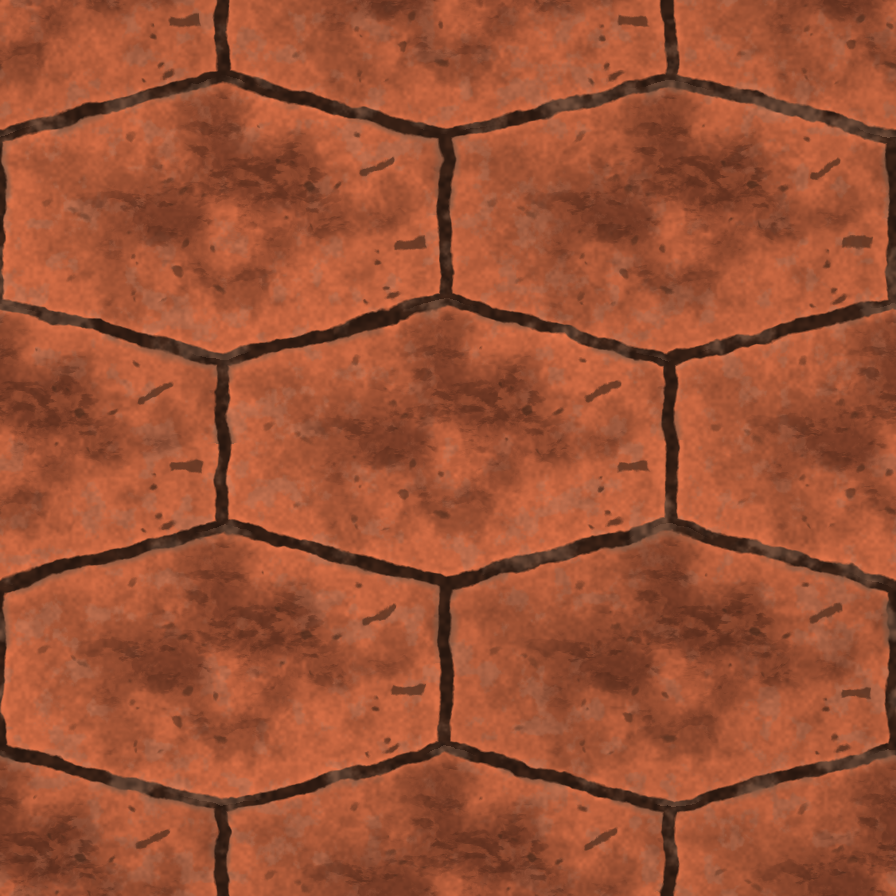
A Shadertoy shader for this texture:

```glsl
#define REPEATS 2.0
#define APEX 0.158
#define SLOPE 0.264
#define JOINT_HALF 0.0072
#define EDGE_WOBBLE 0.007
#define PIT_COUNT 34
#define CLAY vec3(0.66, 0.34, 0.215)
#define CLAY_LIGHT vec3(0.77, 0.395, 0.25)
#define CLAY_DARK vec3(0.47, 0.235, 0.15)
#define CLAY_PALE vec3(0.68, 0.42, 0.31)
#define MORTAR_DARK vec3(0.20, 0.115, 0.075)
#define MORTAR_DUST vec3(0.43, 0.30, 0.23)

float hash(vec2 p) {
    vec3 q = fract(vec3(p.xyx) * 0.1031);
    q += dot(q, q.yzx + 33.33);
    return fract((q.x + q.y) * q.z);
}

// Value noise that wraps once per canvas
float noise(vec2 uv, float freq) {
    vec2 p = uv * freq, cell = floor(p), f = p - cell;
    f = f * f * (3.0 - 2.0 * f);
    vec2 a = mod(cell, freq), b = mod(cell + 1.0, freq);
    return mix(mix(hash(a), hash(vec2(b.x, a.y)), f.x),
               mix(hash(vec2(a.x, b.y)), hash(b), f.x), f.y);
}

float fbm(vec2 uv, float freq) {
    float sum = 0.0, amp = 0.5;
    for (int i = 0; i < 5; i++) {
        sum += amp * noise(uv, freq);
        freq *= 2.0;
        amp *= 0.55;
    }
    return sum / 1.055;
}

// Distance from the tile outline, positive inside
float hexInside(vec2 p) {
    p = abs(p);
    float slanted = (APEX - p.y - SLOPE * p.x) / sqrt(1.0 + SLOPE * SLOPE);
    return min(0.5 / REPEATS - p.x, slanted);
}

// Round and stretched holes, the same on every tile
float pitMask(vec2 p, float rough) {
    float mask = 0.0;
    for (int i = 0; i < PIT_COUNT; i++) {
        float k = float(i) + 1.0;
        vec2 rnd = vec2(hash(vec2(k, 3.7)), hash(vec2(k, 19.1)));
        float size = hash(vec2(k, 41.3));
        vec2 q = p - (rnd - 0.5) * vec2(0.40, 0.21);
        q.y -= (hash(vec2(k, 7.9)) - 0.5) * q.x;
        q.x *= mix(0.45, 1.2, hash(vec2(k, 67.0)));
        float radius = mix(0.0015, 0.0065, size * size);
        float d = length(q) - radius + (rough - 0.5) * 0.008;
        mask = max(mask, (1.0 - smoothstep(-0.002, 0.002, d)) * mix(0.45, 0.95, rnd.x));
    }
    return mask;
}

// Rectangular notch and slanted nick near the right end
float chipMask(vec2 p, float rough) {
    vec2 box = abs(p - vec2(0.208, -0.028)) - vec2(0.016, 0.005);
    float notch = max(box.x, box.y) + (rough - 0.5) * 0.006;
    vec2 q = p - vec2(0.176, 0.058), dir = normalize(vec2(2.0, 1.0));
    q -= dir * clamp(dot(q, dir), -0.016, 0.016);
    float nick = length(q) - 0.003 + (rough - 0.5) * 0.010;
    return 1.0 - smoothstep(-0.001, 0.002, min(notch, nick));
}

void mainImage(out vec4 fragColor, in vec2 fragCoord) {
    vec2 uv = fragCoord / iResolution.xy;
    float pixel = 1.0 / iResolution.y;

    // Two interleaved grids of tiles; keep the one that covers this point
    vec2 wobble = vec2(fbm(uv, 28.0), fbm(uv + 0.37, 28.0)) - 0.5;
    vec2 warped = uv + 2.0 * EDGE_WOBBLE * wobble;
    vec2 gridA = (warped - vec2(0.248, 0.756)) * REPEATS;
    vec2 gridB = (warped - vec2(0.498, 0.506)) * REPEATS;
    vec2 idA = floor(gridA + 0.5), idB = floor(gridB + 0.5);
    vec2 pA = (gridA - idA) / REPEATS, pB = (gridB - idB) / REPEATS;
    bool useA = hexInside(pA) > hexInside(pB);
    vec2 p = useA ? pA : pB;
    vec2 id = mod(useA ? idA : idB, REPEATS) + (useA ? 0.0 : 7.0);
    float inside = hexInside(p);

    // Fired clay: orange rim, mottled body, scorched centre
    float mottle = fbm(p + 0.5, 16.0);
    float fine = fbm(p + 0.5, 64.0);
    float grain = noise(uv, 230.0);
    float rim = 1.0 - smoothstep(0.01, 0.07, inside);
    vec3 color = mix(CLAY, CLAY_LIGHT, smoothstep(0.42, 0.72, mottle + 0.17 * rim));
    color = mix(color, CLAY_PALE, 0.6 * smoothstep(0.54, 0.70, fbm(uv, 48.0)));
    float reach = length((p - vec2(0.03, 0.005)) / vec2(0.17, 0.115));
    float core = 1.0 - smoothstep(0.15, 1.05, reach + 2.2 * (mottle - 0.5));
    color = mix(color, CLAY_DARK, core * (0.45 + 0.55 * smoothstep(0.35, 0.6, fine)));
    float soot = fbm(p * vec2(1.0, 2.0) + 0.5, 40.0);
    color = mix(color, CLAY_DARK * 0.75, 0.6 * core * smoothstep(0.52, 0.66, soot));
    color *= 0.90 + 0.12 * grain + 0.16 * (fine - 0.5);
    color *= 0.97 + 0.09 * hash(id + 5.0);

    // Pits and chips
    color = mix(color, MORTAR_DARK * 1.35, 0.75 * pitMask(p, fine));
    color = mix(color, MORTAR_DARK * 1.6, 0.75 * chipMask(p, fine));

    // Worn lip, dusty along the upper edges
    float lip = 1.0 - smoothstep(JOINT_HALF, JOINT_HALF + 0.010, inside);
    color *= 1.0 + 0.10 * lip;
    float dust = lip * step(0.0, p.y) * smoothstep(0.42, 0.62, fbm(uv, 20.0));
    color = mix(color, MORTAR_DUST * 1.1, 0.7 * dust);

    // Joint, dark with patches of dust gathered below the apexes
    float apexDust = 0.15 * (1.0 - smoothstep(0.0, 0.06, abs(p.x)));
    float patchy = smoothstep(0.50, 0.72, fbm(uv + 0.2, 24.0) + apexDust);
    vec3 mortar = mix(MORTAR_DARK, MORTAR_DUST, 0.75 * patchy);
    mortar *= 0.75 + 0.5 * noise(uv, 160.0);
    float soft = max(0.0016, pixel);
    float tile = smoothstep(JOINT_HALF - soft, JOINT_HALF + soft, inside);
    fragColor = vec4(mix(mortar, color, tile), 1.0);
}
```
